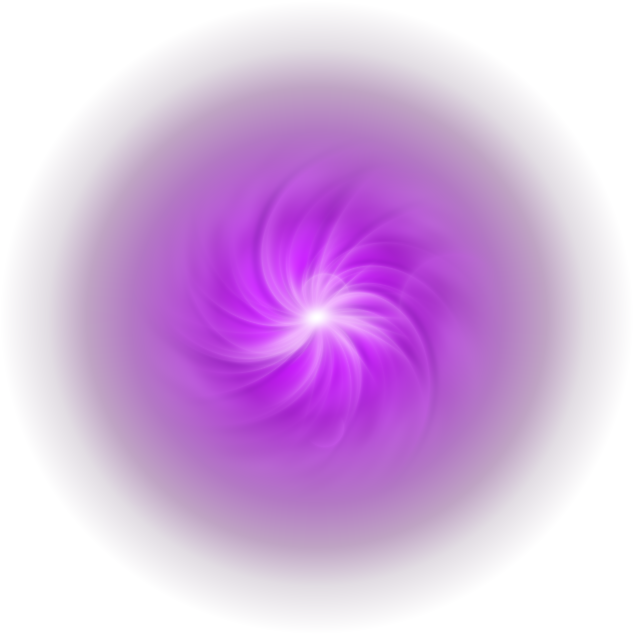
This background is drawn by a WebGL 1 fragment shader. Its source:

```glsl
precision highp float;
uniform vec2 u_resolution;

#define CENTER vec2(-0.005, 0.004)
#define STRANDS 76
#define BEND_MIN 1.0
#define BEND_MAX 8.5
#define REACH_MIN 0.09
#define REACH_MAX 0.32
#define STRAND_GAIN 0.72
#define SHADE_GAIN 0.15
#define CLOUD_GAIN 0.17
#define CORE_SIZE 0.027
#define TAU 6.2831853

const vec3 MAGENTA = vec3(0.79, 0.08, 1.00);
const vec3 VIOLET = vec3(0.70, 0.18, 0.86);
const vec3 ORCHID = vec3(0.71, 0.33, 0.83);
const vec3 MAUVE = vec3(0.70, 0.47, 0.77);
const vec3 ASH = vec3(0.75, 0.645, 0.77);
const vec3 MIST = vec3(0.885, 0.865, 0.89);
const vec3 PINK = vec3(0.95, 0.70, 1.00);
const vec3 WISP = vec3(0.81, 0.36, 0.95);

float hash(vec2 p) {
    vec3 q = fract(p.xyx * vec3(0.1031, 0.1030, 0.0973));
    q += dot(q, q.yzx + 33.33);
    return fract((q.x + q.y) * q.z);
}

float noise(vec2 p) {
    vec2 i = floor(p), f = fract(p);
    f = f * f * (3.0 - 2.0 * f);
    float low = mix(hash(i), hash(i + vec2(1.0, 0.0)), f.x);
    float high = mix(hash(i + vec2(0.0, 1.0)), hash(i + 1.0), f.x);
    return mix(low, high, f.y);
}

float ramp(float from, float to, float x) {
    return clamp((x - from) / (to - from), 0.0, 1.0);
}

vec2 rotate(vec2 p, float angle) {
    float c = cos(angle), s = sin(angle);
    return vec2(c * p.x - s * p.y, s * p.x + c * p.y);
}

// Clockwise spiral: x is its light, veiled on one side, y its shade on the other
vec2 strand(float r, float angle, float start, float bend, float width, float reach) {
    float turn = mod(angle - start + bend * r + 0.5 * TAU, TAU) - 0.5 * TAU;
    float spread = width * (1.0 + 5.0 * r);
    float side = turn * r / spread;
    float fade = 1.0 - smoothstep(0.35 * reach, reach, r);
    float light = exp(-abs(side) * (side > 0.0 ? 1.0 : 0.3));
    float shade = exp(-0.25 * (side - 3.5) * (side - 3.5));
    return fade * vec2(light, shade);
}

vec2 strandField(float r, float angle) {
    vec2 sum = vec2(0.0);
    for (int i = 0; i < STRANDS; i++) {
        float id = float(i);
        float start = TAU * (id + 2.0 * hash(vec2(id, 1.0))) / float(STRANDS);
        float bend = mix(BEND_MIN, BEND_MAX, hash(vec2(id, 2.0)));
        float width = mix(0.0010, 0.0029, hash(vec2(id, 3.0)));
        float reach = mix(REACH_MIN, REACH_MAX, hash(vec2(id, 4.0)));
        float pick = hash(vec2(id, 5.0));
        sum += mix(0.15, 1.2, pick * pick) * strand(r, angle, start, bend, width, reach);
    }
    return sum;
}

// Part of a ring, brightest toward the facing direction
float arc(vec2 p, vec2 middle, float radius, float width, vec2 facing) {
    vec2 q = p - middle;
    float d = length(q);
    float edge = d - radius;
    float spread = edge > 0.0 ? width : 3.5 * width;
    return exp(-abs(edge) / spread) * smoothstep(-0.1, 0.9, dot(q, facing) / max(d, 0.001));
}

// Radial fade from vivid center to white surroundings
vec3 halo(float r) {
    vec3 color = mix(MAGENTA, VIOLET, ramp(0.085, 0.155, r));
    color = mix(color, ORCHID, ramp(0.155, 0.215, r));
    color = mix(color, MAUVE, ramp(0.215, 0.29, r));
    color = mix(color, ASH, ramp(0.29, 0.36, r));
    color = mix(color, MIST, ramp(0.36, 0.42, r));
    return mix(color, vec3(1.0), ramp(0.42, 0.495, r));
}

void main() {
    vec2 p = (gl_FragCoord.xy - 0.5 * u_resolution) / min(u_resolution.x, u_resolution.y) - CENTER;
    float r = length(p);
    float angle = atan(p.y, p.x + 0.00001);
    vec3 color = halo(r);

    // Swirled patches of light and shade
    vec2 swirled = rotate(p, 5.0 * r);
    float cloud = noise(swirled * 14.0 + 7.0) * 0.65 + noise(swirled * 31.0) * 0.35 - 0.5;
    float cloudZone = smoothstep(0.04, 0.12, r) * (1.0 - smoothstep(0.16, 0.30, r));
    color += CLOUD_GAIN * cloud * cloudZone * vec3(0.9, 1.0, 1.0);

    // Curved filaments, with the longest left sweep and the right streak
    vec2 field = strandField(r, angle) * STRAND_GAIN;
    field += 1.1 * strand(r, angle, 4.28, 4.8, 0.0020, 0.26);
    field += 1.2 * strand(r, angle, 0.03, 0.3, 0.0028, 0.16);
    field += 0.8 * strand(r, angle, 6.20, 0.9, 0.0020, 0.17);
    field *= smoothstep(0.0, 0.055, r);
    color *= 1.0 - SHADE_GAIN * min(field.y, 1.5) * vec3(0.8, 1.0, 0.6);

    // Folded loops above the core, at the right and at the bottom
    float light = field.x;
    light += 0.50 * arc(p, vec2(0.013, 0.030), 0.038, 0.0022, vec2(0.0, 1.0));
    light += 0.40 * arc(p, vec2(0.215, 0.013), 0.085, 0.007, vec2(-0.5, 0.866));
    light += 0.65 * arc(p, vec2(0.012, -0.172), 0.030, 0.0025, vec2(0.6, -0.8));
    float glow = 1.0 - exp(-light);
    vec3 wispColor = mix(vec3(0.98, 0.84, 1.0), WISP, smoothstep(0.03, 0.20, r));
    color = mix(color, wispColor, 0.9 * glow * (1.0 - smoothstep(0.19, 0.34, r)));

    // White core with a pale bloom leaning upward
    float bloom = exp(-dot(p, p) / (CORE_SIZE * CORE_SIZE * 2.2));
    vec2 lens = (p - vec2(0.014, 0.036)) / vec2(0.034, 0.024);
    color = mix(color, PINK, 0.35 * exp(-dot(lens, lens)));
    color = mix(color, PINK, 0.6 * bloom);
    vec2 core = rotate(p, -0.25) / (CORE_SIZE * vec2(1.0, 0.7));
    color = mix(color, vec3(1.0), exp(-dot(core, core)));

    gl_FragColor = vec4(clamp(color, 0.0, 1.0), 1.0);
}
```
